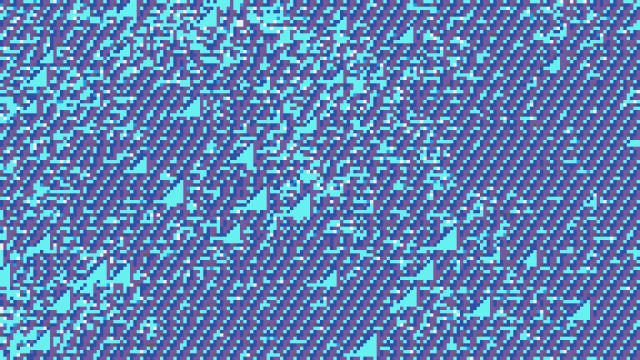
Write a Shadertoy shader that draws this texture.

```glsl
const float ROWS = 108.0;
const float LANE = 4.0;           // cells between diagonal lanes
const float LEAN = 0.6667;        // cells a lane moves right per row
const float GRID = 11.0;          // cells per triangle site
const float TRIANGLE_SHARE = 0.6; // sites that may hold a triangle
const float MIN_SIZE = 2.0;
const float SIZE_RANGE = 6.0;
const float MAX_TAIL = 5.0;       // longest dash under a triangle
const float DASH_SHARE = 0.55;    // lengthened dots where fully disturbed
const float SLIP_SHARE = 0.35;    // shifted lane pieces where fully disturbed
const float WHITE_SHARE = 0.34;   // dashes with a white end
const float SKY_SHARE = 0.22;     // dashes followed by a sky cell

const vec3 CYAN   = vec3(0.40, 0.94, 0.94);
const vec3 WHITE  = vec3(0.90, 0.95, 0.93);
const vec3 SKY    = vec3(0.16, 0.60, 0.88);
const vec3 BLUE   = vec3(0.19, 0.31, 0.65);
const vec3 PURPLE = vec3(0.46, 0.35, 0.62);
const vec3 BROWN  = vec3(0.41, 0.34, 0.40);

float hash(vec2 p, float seed) {
    vec3 q = fract(vec3(p.xyx + seed * 7.31) * vec3(0.1031, 0.1030, 0.0973));
    q += dot(q, q.yzx + 33.33);
    return fract((q.x + q.y) * q.z);
}

// Calm to disturbed zones, 0 to 1, from layered sines
float disturbance(vec2 cell) {
    vec2 p = cell / ROWS;
    float waves = sin(p.x * 5.0 + p.y * 4.0 + 0.5)
                + 0.7 * sin(p.y * 9.0 - p.x * 6.0 + 2.0)
                + 0.5 * sin(p.x * 17.0 + p.y * 13.0);
    float side = 0.25 * (0.9 - p.x) + 0.3 * (p.y - 0.5);
    return clamp(0.5 + 0.2 * waves + side, 0.0, 1.0);
}

// Diagonal lanes of dots, some shifted or drawn out to dashes
vec3 weave(vec2 cell) {
    float zone = disturbance(cell);
    vec2 patch_ = floor(cell / vec2(9.0, 3.0));
    float slip = hash(patch_, 1.0) < SLIP_SHARE * zone
               ? 1.0 + floor(2.0 * hash(patch_, 2.0)) : 0.0;
    float along = cell.x - floor(cell.y * LEAN + 0.01) + slip;
    float k = mod(along, LANE);
    vec2 dot_ = vec2(floor(along / LANE), cell.y);
    float beat = mod(cell.y, 3.0);

    bool dash = hash(dot_, 3.0) < DASH_SHARE * zone * zone + 0.04;
    float size = dash ? 2.0 + floor(2.4 * hash(dot_, 4.0)) : 1.0;
    if (beat == 1.0 && !dash) size = 0.0;

    if (k < size) {
        bool whiteEnd = dash && k == size - 1.0 && hash(dot_, 5.0) < WHITE_SHARE;
        return whiteEnd ? WHITE : CYAN;
    }
    if (dash && k == size && hash(dot_, 6.0) < SKY_SHARE) return SKY;
    if (k == 0.0) return BROWN;
    if (k == 1.0 || (k == 2.0 && beat == 1.0)) return BLUE;
    return PURPLE;
}

// Right-angled triangles with a flat base, one per site at most
vec3 cellColor(vec2 cell) {
    vec3 color = weave(cell);
    vec2 home = floor(cell / GRID);
    for (int j = -1; j <= 1; j++)
    for (int i = -1; i <= 1; i++) {
        vec2 site = home + vec2(i, j);
        vec2 corner = floor((site + vec2(hash(site, 7.0), hash(site, 8.0))) * GRID);
        float share = TRIANGLE_SHARE * (0.25 + disturbance(corner));
        if (hash(site, 9.0) > share) continue;

        float size = MIN_SIZE + floor(SIZE_RANGE * pow(hash(site, 10.0), 1.8));
        float tail = floor(MAX_TAIL * hash(site, 11.0));
        float up = cell.y - corner.y;
        float back = corner.x - cell.x;
        float width = size - up;
        if (up < 0.0 || up > size) continue;
        if (up == 0.0) width += tail;

        if (back >= 0.0 && back < width) color = CYAN;
        else if (back == width) color = BLUE;
        else if (back == -1.0) color = PURPLE;
        // Bright cap on the smaller ones
        if (size < 4.0 && up == size && back == 0.0) color = WHITE;
        if (size < 4.0 && up == size && back == 1.0) color = SKY;
    }
    return color;
}

void mainImage(out vec4 fragColor, in vec2 fragCoord) {
    float cellSize = iResolution.y / ROWS;
    vec2 p = fragCoord / cellSize - 0.5;
    vec2 cell = floor(p);

    // Blend neighbouring cells across one pixel at their borders
    vec2 w = clamp((fract(p) - 0.5) * cellSize + 0.5, 0.0, 1.0);
    vec3 bottom = mix(cellColor(cell), cellColor(cell + vec2(1, 0)), w.x);
    vec3 top = mix(cellColor(cell + vec2(0, 1)), cellColor(cell + vec2(1, 1)), w.x);
    fragColor = vec4(mix(bottom, top, w.y), 1.0);
}
```
